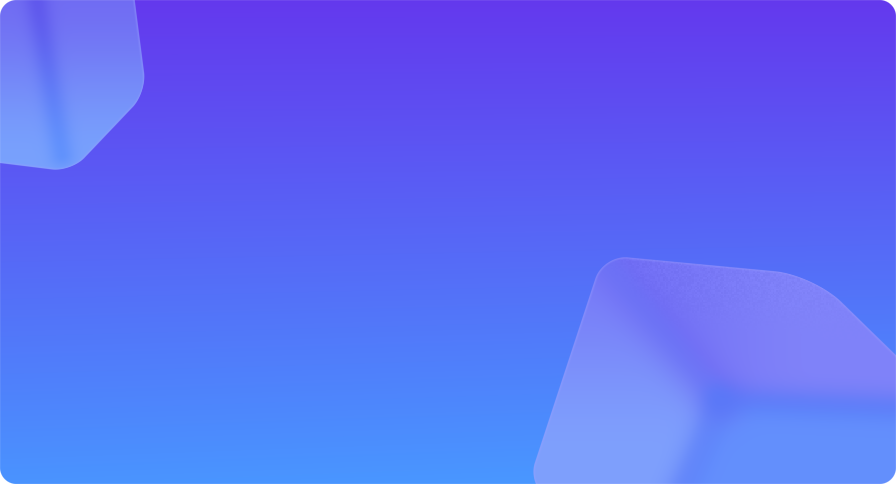
Give the GLSL for this background, as a Shadertoy shader.

```glsl
// Two frosted glass cubes over a violet to azure gradient on a rounded card.

// Lengths are in canvas heights, origin at the lower left.
const vec3 PAGE = vec3(1.0);
const vec3 SKY_TOP = vec3(0.39, 0.22, 0.93);
const vec3 SKY_BOTTOM = vec3(0.285, 0.59, 1.0);
const float SKY_TILT = 0.07;
const float CARD_RADIUS = 0.034;

const vec3 RIM = vec3(0.60, 0.62, 1.0);
const float RIM_WIDTH = 0.006;
const float GRAIN = 0.025;
const float GRAIN_CELLS = 300.0;

const int SIDES = 5;
const float SMALL_RADIUS = 0.032;
const vec2 SMALL_OUTLINE[SIDES] = vec2[SIDES](
    vec2(0.254, 1.188), vec2(0.303, 0.809), vec2(0.147, 0.645),
    vec2(-0.193, 0.687), vec2(-0.145, 1.24));
const vec2 SMALL_RIDGE_TOP = vec2(0.073, 1.02);
const vec2 SMALL_RIDGE_END = vec2(0.128, 0.68);
const vec3 SMALL_HIGH = vec3(0.44, 0.42, 0.95);
const vec3 SMALL_LOW = vec3(0.47, 0.63, 0.99);
const vec3 SMALL_RIDGE_HIGH = vec3(0.36, 0.32, 0.92);
const vec3 SMALL_RIDGE_LOW = vec3(0.36, 0.56, 0.99);

const float LARGE_RADIUS = 0.05;
const vec2 LARGE_OUTLINE[SIDES] = vec2[SIDES](
    vec2(1.246, 0.473), vec2(1.681, 0.432), vec2(2.077, 0.046),
    vec2(1.691, -0.353), vec2(1.089, -0.005));
const vec2 HUB = vec2(1.486, 0.175);
const vec2 RIDGE_BACK = vec2(1.261, 0.449);
const vec2 RIDGE_RIGHT = vec2(1.9, 0.158);
const vec2 RIDGE_DOWN = vec2(1.39, -0.05);
const vec3 LEFT_HIGH = vec3(0.47, 0.48, 0.97);
const vec3 LEFT_LOW = vec3(0.495, 0.625, 0.99);
const vec3 TOP_NEAR = vec3(0.45, 0.44, 0.96);
const vec3 TOP_FAR = vec3(0.50, 0.51, 0.975);
const vec3 FRONT = vec3(0.39, 0.56, 0.99);
const vec3 RIDGE_BLUE = vec3(0.34, 0.47, 0.97);
const vec3 RIDGE_VIOLET = vec3(0.41, 0.40, 0.95);

float hash(vec2 cell) {
    vec3 q = fract(vec3(cell.xyx) * 0.1031);
    q += dot(q, q.yzx + 33.33);
    return fract((q.x + q.y) * q.z);
}

// Signed distance to the line a-b, positive on its left.
float sideOf(vec2 p, vec2 a, vec2 b) {
    vec2 e = normalize(b - a);
    return dot(p - a, vec2(-e.y, e.x));
}

// Soft band around the segment a-b.
float ridge(vec2 p, vec2 a, vec2 b, float width) {
    vec2 e = b - a;
    float h = clamp(dot(p - a, e) / dot(e, e), 0.0, 1.0);
    float d = length(p - a - h * e) / width;
    return exp(-d * d);
}

// Clockwise convex outline, its half planes joined with rounded corners.
float roundedOutline(vec2 p, vec2 corners[SIDES], float radius) {
    float d = -10.0;
    for (int i = 0; i < SIDES; i++) {
        vec2 q = vec2(d, sideOf(p, corners[i], corners[(i + 1) % SIDES])) + radius;
        d = length(max(q, 0.0)) + min(max(q.x, q.y), 0.0) - radius;
    }
    return d;
}

vec3 smallCube(vec2 p) {
    float height = smoothstep(0.66, 1.03, p.y);
    vec3 face = mix(SMALL_LOW, SMALL_HIGH, height);
    vec3 fold = mix(SMALL_RIDGE_LOW, SMALL_RIDGE_HIGH, height);
    return mix(face, fold, 0.8 * ridge(p, SMALL_RIDGE_TOP, SMALL_RIDGE_END, 0.026));
}

vec3 largeCube(vec2 p) {
    // Three faces meet at the hub with blurred borders.
    float back = smoothstep(-0.04, 0.04, sideOf(p, HUB, RIDGE_BACK));
    float down = smoothstep(-0.035, 0.035, -sideOf(p, HUB, RIDGE_DOWN));
    float above = smoothstep(-0.025, 0.025, sideOf(p, HUB, RIDGE_RIGHT));
    vec3 left = mix(LEFT_LOW, LEFT_HIGH, smoothstep(0.05, 0.47, p.y));
    vec3 top = mix(TOP_NEAR, TOP_FAR, smoothstep(1.28, 1.7, p.x));
    float speckle = hash(floor(p * GRAIN_CELLS)) - 0.5;
    top += GRAIN * speckle * smoothstep(0.3, 0.42, p.y);
    vec3 c = mix(mix(FRONT, top, above * (1.0 - back)), left, back * down);
    // Dark folds along the inner edges.
    c = mix(c, RIDGE_VIOLET, 0.55 * ridge(p, HUB, RIDGE_BACK, 0.05));
    c = mix(c, RIDGE_BLUE, 0.6 * ridge(p, HUB, RIDGE_RIGHT, 0.034));
    return mix(c, RIDGE_BLUE, 0.5 * ridge(p, HUB, RIDGE_DOWN, 0.036));
}

// Lays a cube with a thin pale rim over the scene.
vec3 layCube(vec3 scene, vec3 cube, float d, float pixel) {
    cube = mix(cube, RIM, 0.4 * smoothstep(-RIM_WIDTH, 0.0, d));
    return mix(cube, scene, smoothstep(-pixel, pixel, d));
}

void mainImage(out vec4 fragColor, in vec2 fragCoord) {
    vec2 p = fragCoord / iResolution.y;
    vec2 canvas = vec2(iResolution.x / iResolution.y, 1.0);
    float pixel = 0.75 / iResolution.y;

    // Background
    float depth = (1.0 - p.y) * (1.0 + SKY_TILT * (p.x / canvas.x - 0.5));
    vec3 color = mix(SKY_TOP, SKY_BOTTOM, clamp(depth, 0.0, 1.0));

    // Cubes
    color = layCube(color, smallCube(p), roundedOutline(p, SMALL_OUTLINE, SMALL_RADIUS), pixel);
    color = layCube(color, largeCube(p), roundedOutline(p, LARGE_OUTLINE, LARGE_RADIUS), pixel);

    // Rounded card corners
    vec2 q = abs(p - 0.5 * canvas) - 0.5 * canvas + CARD_RADIUS;
    float card = length(max(q, 0.0)) - CARD_RADIUS;
    fragColor = vec4(mix(color, PAGE, smoothstep(-pixel, pixel, card)), 1.0);
}
```
